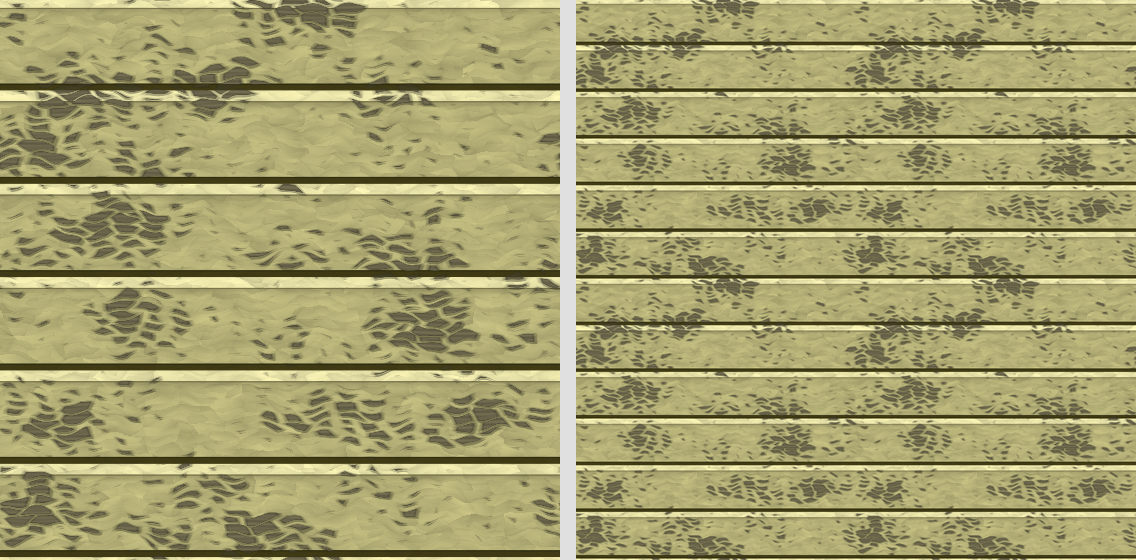
Left, the tile; right, the same tile 2 across and 2 down.
Write a three.js fragment shader that draws this texture.

```glsl
varying vec2 vUv;

const float TAU = 6.2831853;

vec2 hash2(vec2 p) {
  return fract(sin(vec2(dot(p, vec2(127.1, 311.7)), dot(p, vec2(269.5, 183.3)))) * 43758.5);
}

// Wrapping cellular noise: xy = offset to cell point, z = border distance, w = cell random
vec4 cells(vec2 uv, vec2 grid, float seed) {
  vec2 base = floor(uv * grid);
  vec2 local = fract(uv * grid);
  vec2 nearest = vec2(0.0);
  float best = 8.0;
  float random = 0.0;
  for (int y = -1; y <= 1; y++) {
    for (int x = -1; x <= 1; x++) {
      vec2 cell = vec2(float(x), float(y));
      vec2 id = mod(base + cell, grid) + seed;
      vec2 offset = cell + 0.08 + 0.84 * hash2(id) - local;
      float d = dot(offset, offset);
      if (d < best) {
        best = d;
        nearest = offset;
        random = hash2(id + 57.0).x;
      }
    }
  }
  float border = 8.0;
  for (int y = -2; y <= 2; y++) {
    for (int x = -2; x <= 2; x++) {
      vec2 cell = vec2(float(x), float(y));
      vec2 offset = cell + 0.08 + 0.84 * hash2(mod(base + cell, grid) + seed) - local;
      vec2 across = offset - nearest;
      if (dot(across, across) > 0.0001)
        border = min(border, dot(0.5 * (nearest + offset), normalize(across)));
    }
  }
  return vec4(nearest, border, random);
}

// Folded paint: each cell is a plane tilted in its own direction
float facet(vec2 uv, vec2 grid, float seed) {
  vec4 c = cells(uv, grid, seed);
  float tilt = dot(c.xy, vec2(cos(c.w * TAU), sin(c.w * TAU)));
  return tilt - 0.35 * c.w * (1.0 - smoothstep(0.0, 0.12, c.z));
}

// Positive inside flaked-off chips, which gather in clumps
float chipField(vec2 uv) {
  vec2 grid = vec2(20.0, 64.0);
  vec4 chip = cells(uv, grid, 11.0);
  vec4 clump = cells(uv + chip.xy / grid, vec2(5.0, 9.0), 3.0);
  float damage = clump.w - 1.3 * length(clump.xy) + 0.6 * (chip.w - 0.5);
  return chip.z - max(0.03, 0.42 - 0.45 * damage);
}

float band(float y, float center, float halfWidth) {
  return 1.0 - smoothstep(halfWidth - 0.006, halfWidth + 0.006, abs(y - center));
}

void main() {
  vec3 paint = vec3(0.715, 0.695, 0.47);
  vec3 lightEdge = vec3(0.91, 0.89, 0.66);
  vec3 gapColor = vec3(0.25, 0.23, 0.08);
  vec3 bareWood = vec3(0.41, 0.39, 0.29);

  // Six boards, measured from the lower lip of each gap
  float row = fract(vUv.y * 6.0 + 0.469) - 0.5;
  float gap = band(row, 0.035, 0.035);
  float lip = band(row, -0.0485, 0.0685);

  // Gentle wrapping warp slants the folds
  vec2 warped = vUv;
  warped.y += 0.005 * sin(TAU * (7.0 * vUv.x + 2.0 * vUv.y))
            + 0.002 * sin(TAU * (19.0 * vUv.x - 5.0 * vUv.y));
  warped.x += 0.004 * sin(TAU * (13.0 * vUv.y + 3.0 * vUv.x));

  float folds = 0.09 * facet(warped, vec2(11.0, 36.0), 21.0)
              + 0.07 * facet(warped, vec2(19.0, 58.0), 37.0)
              + 0.04 * facet(warped, vec2(32.0, 90.0), 53.0);

  // Painted boards with a bright upper lip
  vec3 color = mix(paint, lightEdge, lip) * (1.0 + folds);
  color *= 1.0 - 0.12 * smoothstep(-0.2, -0.12, row) * (1.0 - lip) * (1.0 - step(0.0, row));
  color = mix(color, vec3(0.42, 0.40, 0.25), 0.75 * band(row, -0.121, 0.007));

  // Curled paint shades the rim of each chip
  float chip = chipField(warped);
  float curl = chipField(warped + vec2(-0.003, 0.003));
  float shade = max(smoothstep(-0.14, 0.02, chip) * 0.22, smoothstep(-0.06, 0.06, curl) * 0.3);
  color *= 1.0 - shade;

  // Dark gap with a thin shadow at its top
  color = mix(color, gapColor * (1.0 + 0.5 * folds), gap);
  color = mix(color, vec3(0.15, 0.14, 0.04), 0.8 * band(row, 0.068, 0.007));

  // Bare wood with level grain
  float grain = 0.06 * sin(TAU * (131.0 * vUv.y + 0.3 * sin(TAU * 4.0 * vUv.x)))
              + 0.05 * sin(TAU * (83.0 * vUv.y + 2.0 * vUv.x));
  float rim = 1.0 - smoothstep(0.04, 0.14, chip);
  vec3 wood = bareWood * (1.0 + grain - 0.25 * rim) * (1.0 - 0.4 * gap);
  color = mix(color, wood, smoothstep(0.0, 0.09, chip) * (1.0 - 0.5 * gap));

  gl_FragColor = vec4(color, 1.0);
}
```
